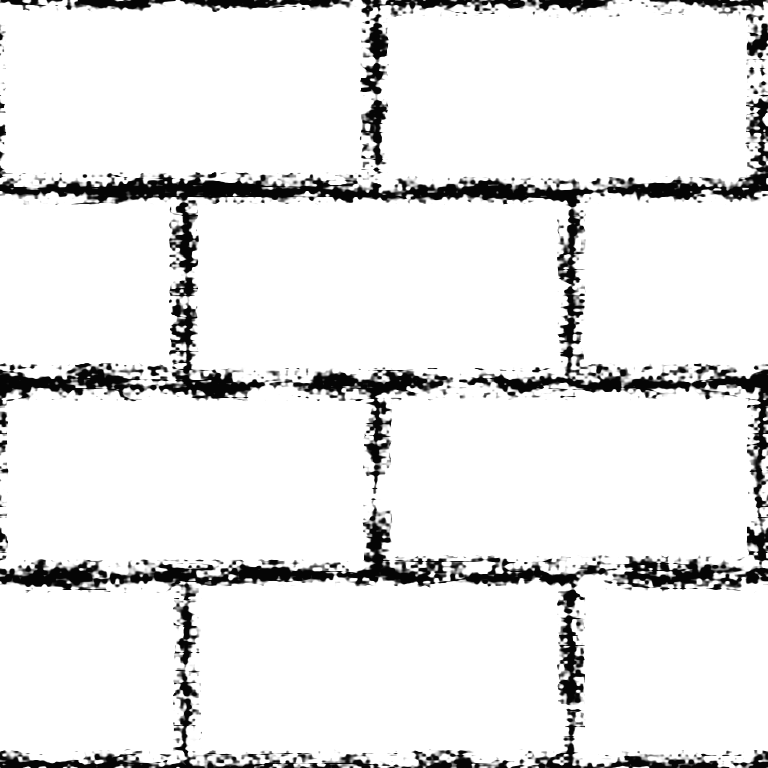
Reproduce this pattern procedurally as a Shadertoy shader.

```glsl
// Seamless black and white brick wall: half-offset courses with grainy, worn mortar joints.

float hash(vec2 p) {
    vec3 q = fract(p.xyx * 0.1031);
    q += dot(q, q.yzx + 33.33);
    return fract((q.x + q.y) * q.z);
}

// Value noise with a whole number of cells per canvas, so that it wraps.
float noise(vec2 uv, vec2 cells) {
    vec2 p = uv * cells;
    vec2 i = floor(p), f = fract(p);
    f = f * f * (3.0 - 2.0 * f);
    vec2 a = mod(i, cells) + cells.yx;
    vec2 b = mod(i + 1.0, cells) + cells.yx;
    return mix(mix(hash(a), hash(vec2(b.x, a.y)), f.x),
               mix(hash(vec2(a.x, b.y)), hash(b), f.x), f.y);
}

// Fine speckle, slightly stretched along the courses.
float grain(vec2 uv) {
    return 0.58 * noise(uv, vec2(190, 240))
         + 0.27 * noise(uv, vec2(90, 140))
         + 0.15 * noise(uv, vec2(36, 72));
}

void mainImage(out vec4 fragColor, in vec2 fragCoord) {
    vec2 uv = fragCoord / iResolution.xy;
    vec2 brickSize = vec2(0.5, 0.25);

    // Running bond, two bricks by four courses, each course a little out of line.
    float row = floor(uv.y / brickSize.y);
    vec2 p = uv / brickSize;
    p.x += 0.5 * mod(row + 1.0, 2.0) + 0.025 * hash(vec2(row, 7.0));
    vec2 id = mod(floor(p), vec2(2, 4));
    vec2 local = fract(p) * brickSize;

    // Clean face of each brick, inset by its own margin on every side.
    vec2 lowMargin = mix(vec2(0.011, 0.019), vec2(0.021, 0.026), vec2(hash(id + 11.0), hash(id + 23.0)));
    vec2 highMargin = mix(vec2(0.015, 0.012), vec2(0.027, 0.024), vec2(hash(id + 37.0), hash(id + 51.0)));
    vec2 inset = min(local - lowMargin, brickSize - local - highMargin);
    float face = min(inset.x, inset.y);
    face += 0.004 * (noise(uv, vec2(150)) - 0.5);

    // Dark wavering core along the joints.
    vec2 joint = local - brickSize * step(0.5 * brickSize, local);
    joint.x += 0.007 * (noise(uv, vec2(8, 26)) - 0.5);
    joint.y += 0.010 * (noise(uv, vec2(22, 8)) - 0.5);
    float headWidth = mix(0.002, 0.006, noise(uv, vec2(10, 30)));
    float bedWidth = mix(0.003, 0.010, noise(uv, vec2(18, 12)));
    float head = exp(-pow(joint.x / headWidth, 2.0));
    float bed = exp(-pow(joint.y / bedWidth, 2.0));

    // Ink density: patches, cracks, pale chips and a lighter fringe under the beds.
    float density = 0.40 + 0.40 * max(bed, 0.85 * head);
    density += 0.24 * (noise(uv, vec2(14, 20)) - 0.5);
    float crack = abs(noise(uv, vec2(16, 84)) - 0.5);
    density += 0.20 * (1.0 - smoothstep(0.0, 0.08, crack));
    density -= 0.30 * smoothstep(0.70, 0.85, noise(uv, vec2(30, 64)));
    density -= 0.10 * smoothstep(-0.010, 0.0, face);
    density -= 0.07 * smoothstep(0.006, 0.012, -joint.y) * step(-0.03, joint.y);

    // Threshold the grain, then clear the brick faces.
    float ink = smoothstep(-0.15, 0.15, density - grain(uv));
    float pixel = 1.0 / iResolution.y;
    ink *= 1.0 - smoothstep(-0.5 * pixel, 0.5 * pixel, face);

    fragColor = vec4(vec3(mix(1.0, 0.02, ink)), 1.0);
}
```
